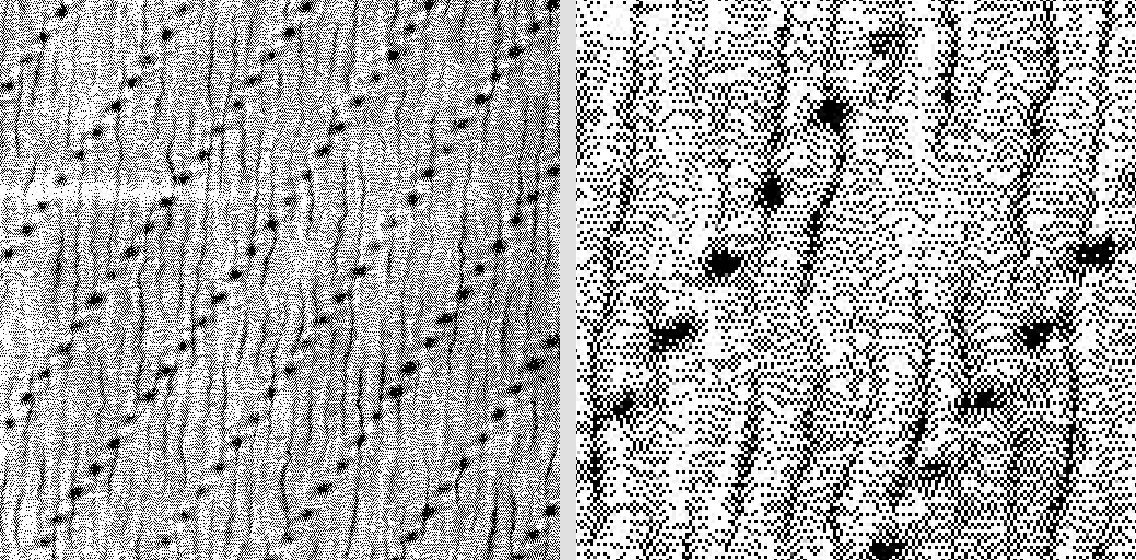
Left: the whole. Right: its middle third, enlarged.
Give the GLSL for this texture, as a WebGL 2 fragment shader.

```glsl
#version 300 es
precision highp float;
// Twill cloth printed in one-bit ink: fine leaning yarn streaks, a slanted lattice
// of dark knots with diagonal strokes, and a pale weft band. The ink density is
// turned into tiny black cells by a smoothly bent lattice of thresholds.
uniform vec2 u_resolution;
out vec4 fragColor;

const float COLUMNS = 32.0;       // yarn columns across the canvas
const float KNOT_PERIOD = 0.3014; // vertical distance between knots of a column
const float KNOT_RISE = 0.0436;   // rise of the knots from column to column
const float CELLS = 512.0;        // dither cells across the canvas

float hash(vec2 p) {
  vec3 q = fract(p.xyx * vec3(0.1031, 0.103, 0.0973));
  q += dot(q, q.yzx + 33.33);
  return fract((q.x + q.y) * q.z);
}

float noise(vec2 p) {
  vec2 i = floor(p), f = fract(p);
  f = f * f * (3.0 - 2.0 * f);
  return mix(mix(hash(i), hash(i + vec2(1, 0)), f.x),
             mix(hash(i + vec2(0, 1)), hash(i + vec2(1, 1)), f.x), f.y);
}

float bell(float x, float width) {
  x /= width;
  return exp(-x * x);
}

// Thin dark gaps between the yarns, broken up along their length
float yarnStreaks(vec2 p) {
  float u = p.x * COLUMNS - 0.75 * p.y / KNOT_PERIOD;
  u += 0.55 * (noise(vec2(u * 0.8, p.y * 14.0)) - 0.5);
  u += 0.25 * (noise(vec2(u * 2.0, p.y * 50.0) + 40.0) - 0.5);
  float yarn = floor(u + 0.5);
  float strength = smoothstep(0.25, 0.95, noise(vec2(yarn * 7.3, p.y * 13.0)));
  float gap = bell(u - yarn, 0.12) * (0.1 + 0.38 * strength);
  float fibre = noise(vec2(u * 4.5, p.y * 15.0) + 90.0) - 0.5;
  return gap + 0.3 * fibre;
}

// Dark knots with a soft rim, a slanted stroke and pale gaps beside it
float knots(vec2 p) {
  float ink = 0.0;
  float column = floor(p.x * COLUMNS);
  for (int i = -2; i <= 2; i++) {
    float c = column + float(i);
    float start = 0.848 + c * KNOT_RISE;
    float row = floor((p.y - start) / KNOT_PERIOD + 0.5);
    vec2 id = vec2(c, row) + 50.0;
    vec2 jitter = vec2(hash(id), hash(id + 17.0)) - 0.5;
    vec2 q = p - vec2((c + 0.5) / COLUMNS, start + row * KNOT_PERIOD) - jitter * 0.005;
    float along = dot(q, vec2(0.92, 0.38));
    float across = dot(q, vec2(-0.38, 0.92));
    float weight = 0.6 + 0.6 * hash(id + 31.0);
    float radius = length(q * vec2(1.0, 0.85));
    ink += weight * (0.46 * bell(radius, 0.0065) + 0.34 * bell(radius, 0.013));
    float reach = bell(along, 0.034);
    ink += 0.16 * weight * reach * bell(across, 0.006);
    ink -= 0.13 * reach * (bell(across - 0.014, 0.007) + bell(across + 0.014, 0.007));
  }
  return ink;
}

float inkDensity(vec2 p) {
  float ink = 0.235 + yarnStreaks(p) + knots(p);
  // Uneven dye: darker to the right and slightly to the bottom
  ink += 0.13 * smoothstep(0.55, 1.0, p.x) + 0.05 * (0.5 - p.y);
  ink += 0.13 * (noise(p * 5.0 + 8.0) - 0.5);
  // Pale weft band
  float band = bell(p.y - 0.655, 0.016) * (1.0 - smoothstep(0.25, 0.55, p.x));
  ink -= 0.22 * band;
  return clamp(ink, 0.03, 0.97);
}

// Evenly spread threshold whose lattice bends without seams
float ditherThreshold(vec2 cell) {
  float bend = 0.9 * noise(cell / 6.3) + 0.22 * noise(cell / 3.1 + 70.0);
  float jitter = 0.1 * (hash(cell + 5.0) - 0.5);
  return fract(dot(cell, vec2(0.5, 0.32)) + bend + jitter);
}

void main() {
  vec2 p = gl_FragCoord.xy / u_resolution.y;
  vec2 cell = floor(p * CELLS);
  float ink = inkDensity((cell + 0.5) / CELLS);
  float paper = smoothstep(-0.004, 0.004, ditherThreshold(cell) - ink);

  // Faint off-white and off-black specks
  float speck = hash(cell + 300.0);
  float white = 1.0 - 0.05 * step(speck, 0.22);
  float black = 0.05 * step(speck, 0.16);
  fragColor = vec4(vec3(mix(black, white, paper)), 1.0);
}
```
